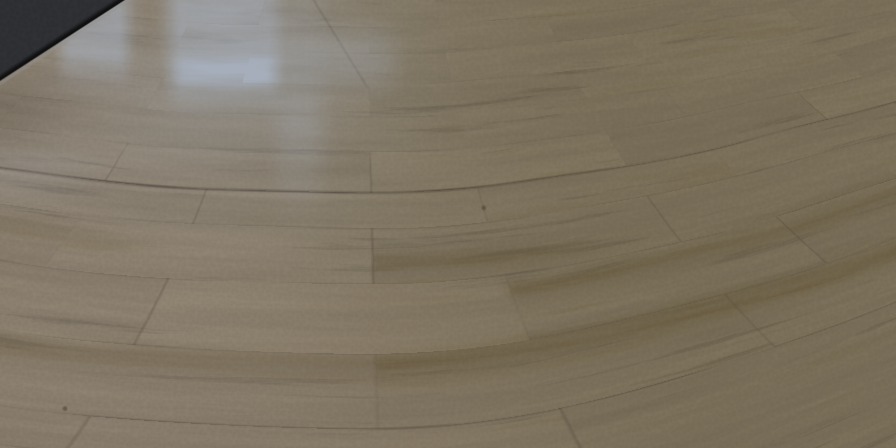
Reproduce this texture procedurally as a Shadertoy shader.

```glsl
// A polished plank floor seen through a wide lens: curved rows of pale wood,
// window light on the upper left and a dark mat in the corner. Rows are bent
// coordinates; the grain is stretched layered sines with cellular speckle.

const vec3 PALE_WOOD  = vec3(0.540, 0.494, 0.430);
const vec3 OLIVE_WOOD = vec3(0.478, 0.436, 0.350);
const vec3 STREAK     = vec3(0.390, 0.335, 0.225);
const vec3 SEAM       = vec3(0.300, 0.262, 0.215);
const vec3 SKY_LIGHT  = vec3(0.660, 0.700, 0.760);
const vec3 MAT        = vec3(0.180, 0.187, 0.200);
const float BEND_X = 0.78;        // lowest point of every row
const float PLANK = 0.66;         // plank length
const float MAIN_ROW = 0.570;     // most visible seam
const float GRAIN = 0.034;
const float SPECKLE = 0.045;
const int ROWS = 10;
const float EDGES[ROWS] = float[](0.042, 0.21, 0.365, 0.49, 0.57,
                                  0.66, 0.74, 0.81, 0.88, 0.94);

float hash(vec2 q) {
    return fract(sin(dot(q, vec2(127.1, 311.7))) * 4375.85);
}

// Layered sines, each octave turned and warped; about -1 to 1
float waves(vec2 q) {
    float sum = 0.0, amp = 0.6;
    for (int i = 0; i < 5; i++) {
        sum += amp * sin(q.x + 1.7 * sin(q.y * 0.7)) * cos(q.y - sin(q.x * 0.6));
        q = mat2(1.6, 1.2, -1.2, 1.6) * q + 3.1;
        amp *= 0.62;
    }
    return sum;
}

// Cellular noise: distance to the nearest scattered point
float cells(vec2 q) {
    vec2 id = floor(q), f = fract(q);
    float near = 2.0;
    for (int j = -1; j <= 1; j++)
    for (int i = -1; i <= 1; i++) {
        vec2 o = vec2(i, j);
        vec2 jitter = vec2(hash(id + o), hash(id + o + 19.7));
        near = min(near, length(o + jitter - f));
    }
    return near;
}

float bell(float x, float centre, float width) {
    float t = (x - centre) / width;
    return exp(-t * t);
}

float softBox(vec2 p, vec2 centre, vec2 halfSize, vec2 blur) {
    vec2 m = 1.0 - smoothstep(halfSize - blur, halfSize + blur, abs(p - centre));
    return m.x * m.y;
}

float line(float d, float halfWidth, float px) {
    return 1.0 - smoothstep(0.0, halfWidth + 1.5 * px, abs(d));
}

// x runs along the planks, y across the rows
vec2 floorCoords(vec2 p) {
    float dx = p.x - BEND_X;
    float bend = dx > 0.0 ? 0.23 - 0.12 * p.y : 0.088;
    return vec2((p.x - 0.81) * exp(1.1 * (p.y - 0.5)), p.y - bend * dx * dx);
}

void mainImage(out vec4 fragColor, in vec2 fragCoord) {
    float px = 1.0 / iResolution.y;
    vec2 p = fragCoord * px;
    vec2 f = floorCoords(p);
    f.y += 0.002 * sin(f.x * 9.0);

    // Row, plank and distances to their seams
    float row = 0.0, rowGap = 1.0;
    for (int i = 0; i < ROWS; i++) {
        row += step(EDGES[i], f.y);
        rowGap = min(rowGap, abs(f.y - EDGES[i]));
    }
    float along = (f.x - (mod(row, 2.0) < 0.5 ? 0.28 : 0.02)) / PLANK;
    float plank = floor(along);
    float jointGap = (0.5 - abs(fract(along) - 0.5)) * PLANK;
    float tint = hash(vec2(plank, row)) - 0.5;
    float jointWear = hash(vec2(floor(along + 0.5), row + 5.0));

    // Wood: pale on the left, olive on the right
    vec3 col = mix(PALE_WOOD, OLIVE_WOOD, smoothstep(0.1, 1.55, p.x + 0.25 * p.y - 0.1));
    col *= 1.0 + 0.035 * tint;
    float shift = 7.0 * tint;
    float broad = waves(vec2(f.x * 2.2 + shift, f.y * 34.0 + shift));
    float fine = waves(vec2(f.x * 6.0 - shift, f.y * 100.0));
    float dash = smoothstep(0.45, 1.1, waves(vec2(f.x * 3.0 + 2.0, f.y * 62.0 + 4.0)));
    col *= 1.0 + GRAIN * (broad + 0.65 * fine) - 0.10 * dash;

    // Dark mineral streaks that start at plank ends
    float ragged = f.y + 0.020 * broad + 0.005 * fine;
    float dark = bell(ragged, 0.178, 0.032) * mix(0.40, 0.72, smoothstep(0.01, 0.03, f.x));
    dark += 0.58 * bell(ragged, 0.325, 0.030) * smoothstep(0.25, 0.30, f.x);
    dark += 0.60 * bell(ragged, 0.400, 0.022) * smoothstep(0.01, 0.03, f.x)
                 * (1.0 - smoothstep(0.25, 0.7, f.x));
    dark += 0.25 * bell(ragged, 0.445, 0.020) * (1.0 - smoothstep(-0.55, -0.40, f.x));
    dark += 0.30 * smoothstep(0.3, 1.0, broad) * smoothstep(0.6, 1.2, p.x);
    col = mix(col, STREAK, clamp(dark * (0.75 + 0.35 * fine), 0.0, 0.75));
    col *= 1.0 + SPECKLE * (cells(p * 105.0) - 0.5);

    // Worn seams: faint, soft and broken
    float upper = smoothstep(0.55, 0.75, f.y);
    float worn = smoothstep(-0.5, 0.9, sin(f.x * 6.0 + row * 2.3) + 0.6 * sin(f.x * 17.0 + row));
    float seam = 0.20 * line(rowGap, 0.002, px) * worn * (1.0 - 0.5 * upper);
    seam += 0.20 * line(f.y - EDGES[0], 0.002, px) * (0.5 + 0.5 * worn);
    seam += 0.60 * line(f.y - MAIN_ROW, 0.0025, px) * (1.0 - 0.55 * smoothstep(0.95, 1.4, p.x))
                 * (0.75 + 0.25 * worn);
    seam += 0.26 * line(jointGap, 0.002, px) * (1.0 - 0.85 * upper)
                 * smoothstep(0.1, 0.7, jointWear);
    float slant = p.x - 0.70 - 0.615 * (1.0 - p.y);
    seam += 0.30 * line(slant, 0.003, px) * smoothstep(0.79, 0.82, p.y);
    col = mix(col, SEAM, min(seam, 0.75));
    col += 0.030 * bell(f.y, MAIN_ROW - 0.010, 0.005) * (1.0 - smoothstep(0.3, 1.1, p.x));
    float knot = min(length(p - vec2(1.08, 0.536)), length(p - vec2(0.145, 0.088)));
    col = mix(col, SEAM, 0.6 * (1.0 - smoothstep(0.002, 0.008, knot)));

    // Reflected window: wide halo, bright panes and long soft trails
    float halo = bell(length((p - vec2(0.50, 0.88)) * vec2(1.0, 1.15)), 0.0, 0.34);
    float glow = 0.30 * halo;
    glow += 0.36 * softBox(p, vec2(0.50, 0.92), vec2(0.12, 0.14), vec2(0.03, 0.06));
    glow += 0.32 * softBox(p, vec2(0.50, 0.835), vec2(0.11, 0.026), vec2(0.03, 0.025));
    glow += 0.46 * softBox(p, vec2(0.21, 0.93), vec2(0.075, 0.09), vec2(0.025, 0.06));
    glow += 0.18 * softBox(p, vec2(0.67, 0.78), vec2(0.05, 0.20), vec2(0.04, 0.12));
    glow += 0.20 * softBox(p, vec2(0.80, 0.87), vec2(0.08, 0.06), vec2(0.05, 0.05));
    glow -= 0.12 * bell(p.x, 0.335, 0.03) * smoothstep(0.8, 0.95, p.y);
    glow += 0.16 * bell(length((p - vec2(0.05, 0.62)) * vec2(0.6, 1.5)), 0.0, 0.10);
    glow *= 1.0 + 0.16 * broad;
    col = mix(col, SKY_LIGHT, clamp(glow, 0.0, 0.92));

    // Gentle falloff at the left edge
    col *= 1.0 - 0.10 * bell(length((p - vec2(0.0, 0.75)) * vec2(1.0, 1.8)), 0.0, 0.14);

    // Dark corner mat with a black rim and a thin bright edge
    float mat = (p.y - 0.823 - 0.648 * p.x) / 1.19;
    col = mix(col, vec3(0.58, 0.57, 0.56), 0.45 * line(mat + 0.008, 0.003, px));
    vec3 matCol = MAT * (0.95 + 0.10 * cells(p * 90.0));
    matCol = mix(matCol, vec3(0.06), line(mat, 0.010, px));
    col = mix(col, matCol, smoothstep(-px, px, mat + 0.003));

    fragColor = vec4(clamp(col, 0.0, 1.0), 1.0);
}
```
